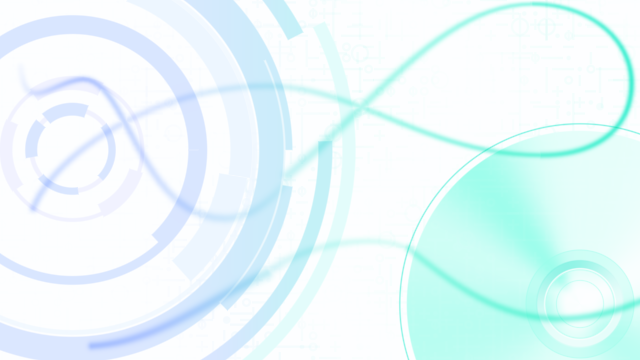
A Shadertoy shader for this background:

```glsl
// Pale technical backdrop: broken blue dial rings on the left, a mint disc on
// the right, faint circuit traces behind and soft ribbons looping across.
// Arcs are polar distance functions; ribbons are sampled cubic curves.

float hash(vec2 p) {
    return fract(sin(dot(p, vec2(127.1, 311.7))) * 43758.5453);
}

// Coverage of a shape from its signed distance; the canvas is 9 units high.
float cover(float d) {
    float pixel = 9.0 / iResolution.y;
    return 1.0 - smoothstep(-pixel, pixel, d);
}

// Distance in degrees between the direction of q and a given heading.
float turn(vec2 q, float heading) {
    return abs(mod(degrees(atan(q.y, q.x)) - heading + 180.0, 360.0) - 180.0);
}

// Band between two radii, running from angle a0 to a1 in degrees.
float arc(vec2 q, float r0, float r1, float a0, float a1) {
    float r = length(q);
    float side = radians(turn(q, 0.5 * (a0 + a1)) - 0.5 * (a1 - a0)) * r;
    return cover(max(abs(r - 0.5 * (r0 + r1)) - 0.5 * (r1 - r0), side));
}

float ring(vec2 q, float r0, float r1) {
    return arc(q, r0, r1, -200.0, 200.0);
}

float lobe(vec2 q, float heading, float spread) {
    float t = turn(q, heading) / spread;
    return exp(-t * t);
}

// Soft cubic ribbon; width and strength change from start to end.
float ribbon(vec2 p, vec2 a, vec2 b, vec2 c, vec2 d, vec2 width, vec2 strength) {
    float best = 1e3, along = 0.0;
    vec2 last = a;
    for (int i = 1; i <= 24; i++) {
        float t = float(i) / 24.0, s = 1.0 - t;
        vec2 next = s*s*s*a + 3.0*s*s*t*b + 3.0*s*t*t*c + t*t*t*d;
        vec2 e = next - last;
        float h = clamp(dot(p - last, e) / dot(e, e), 0.0, 1.0);
        float dist = length(p - last - e * h);
        if (dist < best) { best = dist; along = t + (h - 1.0) / 24.0; }
        last = next;
    }
    float x = best / mix(width.x, width.y, along);
    return mix(strength.x, strength.y, along) * exp(-x * x);
}

// Random wires, pads and round symbols on a grid.
float circuit(vec2 p, float scale) {
    vec2 g = p * scale, id = floor(g), f = fract(g) - 0.5;
    float pick = hash(id), d = 1e3;
    if (pick < 0.38) d = abs(f.y);
    if (hash(id + 7.3) < 0.3) d = min(d, abs(f.x));
    if (pick > 0.9) d = min(d, abs(length(f) - 0.3));
    if (pick > 0.45 && pick < 0.53) d = length(f) - 0.1;
    return 1.0 - smoothstep(0.01, 0.05, d / scale);
}

void mainImage(out vec4 fragColor, in vec2 fragCoord) {
    vec2 p = 9.0 * fragCoord / iResolution.y;
    vec3 white = vec3(0.994, 0.998, 1.0);
    vec3 col = white;
    float toMint = smoothstep(3.5, 10.0, p.x);

    // Circuit traces
    float traces = 0.5 * circuit(p, 1.5) + 0.5 * circuit(p + 3.7, 3.6);
    float patches = smoothstep(2.5, 5.5, p.x) * (0.5 + 0.5 * sin(p.x * 1.1 + 2.0 * sin(p.y * 0.7)));
    vec3 ink = mix(vec3(0.86, 0.91, 1.0), vec3(0.82, 0.98, 0.96), toMint);
    col = mix(col, ink, 0.4 * traces * (0.15 + patches));

    // Large dial rings
    vec2 q = p - vec2(1.81, 5.25);
    vec3 blue = vec3(0.85, 0.90, 1.0);
    vec3 sky = mix(vec3(0.86, 0.905, 1.0), vec3(0.79, 0.93, 0.98), smoothstep(3.0, 8.0, p.x));
    vec3 haze = vec3(0.93, 0.965, 1.0);
    col = mix(col, haze, max(arc(q, 3.95, 4.5, -9.0, 70.0), arc(q, 3.72, 4.42, -48.0, -9.0)));
    col = mix(col, haze, 0.7 * ring(q, 4.5, 4.62));
    col = mix(col, sky, max(ring(q, 4.67, 5.32), arc(q, 5.2, 5.5, 0.0, 52.0)));
    col = mix(col, sky, arc(q, 5.3, 5.58, -46.0, -9.5));
    col = mix(col, white, 0.6 * arc(q, 5.28, 5.33, -46.0, 25.0));
    vec3 aqua = mix(blue, vec3(0.77, 0.945, 0.97), smoothstep(5.0, 7.8, p.x));
    col = mix(col, aqua, max(arc(q, 6.15, 6.5, -65.0, 2.0), arc(q, 6.05, 6.48, 27.0, 60.0)));
    col = mix(col, vec3(0.89, 0.99, 0.985), arc(q, 6.75, 7.08, -60.0, 27.0));

    // Inner dial
    col = mix(col, blue, max(ring(q, 3.15, 3.37), arc(q, 2.9, 3.37, 0.0, 187.0)));
    col = mix(col, blue, arc(q, 2.9, 3.22, -47.0, 0.0));
    vec3 lilac = vec3(0.945, 0.95, 1.0);
    col = mix(col, lilac, max(ring(q, 1.7, 1.8), arc(q, 1.5, 1.82, 155.0, 215.0)));
    col = mix(col, lilac, max(arc(q, 1.5, 1.85, -65.0, -18.0), arc(q, 1.5, 1.85, 65.0, 125.0)));
    col = mix(col, lilac, ring(q, 0.96, 1.08));
    col = mix(col, blue, max(arc(q, 0.86, 1.18, 70.0, 130.0), arc(q, 0.88, 1.18, 140.0, 190.0)));
    col = mix(col, blue, max(arc(q, 0.9, 1.08, -45.0, 38.0), arc(q, 0.94, 1.12, 220.0, 278.0)));

    // Mint disc with sheen fanning out from its hub
    vec2 m = p - vec2(14.5, 1.4);
    float sheen = 0.24 + 0.68 * lobe(m, 128.0, 17.0) + 0.45 * lobe(m, 192.0, 38.0)
                + 0.42 * lobe(m, -45.0, 32.0) - 0.2 * lobe(m, 28.0, 28.0);
    vec3 mint = vec3(0.60, 0.99, 0.92);
    float disc = cover(length(m) - 4.33);
    col = mix(col, mix(white, mint, sheen), disc * (1.0 - 0.08 * traces));
    col = mix(col, vec3(0.42, 0.94, 0.87), 0.85 * ring(m, 4.49, 4.52));

    // Hub
    col = mix(col, mint, 0.3 * ring(m, 1.1, 1.36) + 0.3 * ring(m, 1.34, 1.36));
    col = mix(col, white, 0.8 * ring(m, 0.85, 1.07));
    col = mix(col, vec3(0.52, 0.95, 0.89), ring(m, 0.9, 1.1) * (0.1 + 0.8 * lobe(m, 110.0, 65.0)));
    col = mix(col, white, 0.95 * (1.0 - smoothstep(0.3, 0.9, length(m))));
    col = mix(col, mint, 0.5 * (ring(m, 0.84, 0.87) + ring(m, 0.58, 0.6)));

    // Ribbons, tinted from blue to mint across the canvas
    float k = ribbon(p, vec2(0.52, 7.33), vec2(0.62, 6.08), vec2(1.35, 6.98), vec2(2.08, 7.02), vec2(0.1, 0.08), vec2(0.1, 0.75));
    k = max(k, ribbon(p, vec2(2.08, 7.02), vec2(3.2, 7.02), vec2(3.5, 3.54), vec2(5.62, 3.54), vec2(0.08, 0.12), vec2(0.75, 0.3)));
    k = max(k, ribbon(p, vec2(5.62, 3.54), vec2(6.25, 3.54), vec2(6.8, 4.0), vec2(7.2, 4.5), vec2(0.12), vec2(0.3, 0.1)));
    k = max(k, ribbon(p, vec2(0.83, 3.79), vec2(1.35, 5.15), vec2(3.9, 6.85), vec2(6.67, 6.85), vec2(0.1), vec2(0.55, 0.25)));
    k = max(k, ribbon(p, vec2(6.67, 6.85), vec2(8.96, 6.85), vec2(10.63, 5.12), vec2(13.54, 5.12), vec2(0.1, 0.07), vec2(0.25, 0.6)));
    k = max(k, ribbon(p, vec2(13.54, 5.12), vec2(14.9, 5.12), vec2(15.79, 5.77), vec2(15.79, 6.92), vec2(0.08), vec2(0.7, 0.95)));
    k = max(k, ribbon(p, vec2(15.79, 6.92), vec2(15.79, 8.06), vec2(14.69, 8.9), vec2(13.33, 8.9), vec2(0.08, 0.06), vec2(0.95, 0.65)));
    k = max(k, ribbon(p, vec2(13.33, 8.9), vec2(11.04, 8.9), vec2(9.38, 6.4), vec2(7.19, 4.62), vec2(0.06, 0.14), vec2(0.5, 0.35)));
    k = max(k, ribbon(p, vec2(2.3, 0.35), vec2(3.96, 0.46), vec2(5.2, 1.5), vec2(6.67, 2.17), vec2(0.1, 0.15), vec2(0.7, 0.4)));
    k = max(k, ribbon(p, vec2(6.67, 2.17), vec2(7.5, 2.85), vec2(9.2, 3.2), vec2(10.2, 2.8), vec2(0.13, 0.08), vec2(0.25, 0.15)));
    k = max(k, ribbon(p, vec2(10.2, 2.8), vec2(11.7, 1.6), vec2(13.3, 0.35), vec2(16.0, 1.46), vec2(0.1), vec2(0.35, 0.6)));
    vec3 dye = mix(vec3(0.66, 0.76, 1.0), vec3(0.24, 0.94, 0.82), toMint);
    col *= mix(vec3(1.0), dye, k);

    fragColor = vec4(col, 1.0);
}
```
